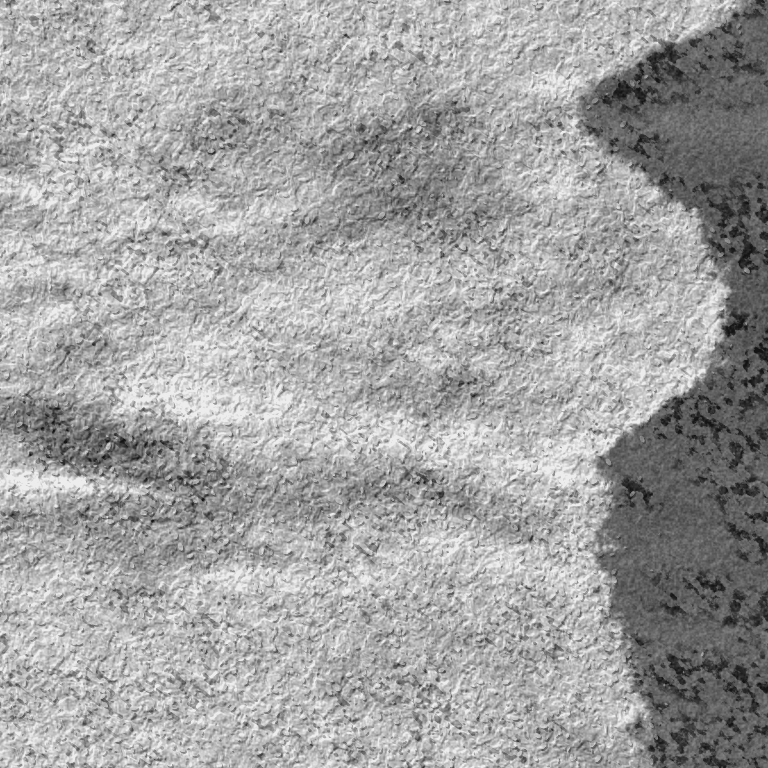
Reproduce this texture procedurally as a WebGL 1 fragment shader.

```glsl
precision highp float;
uniform vec2 u_resolution;

const float PLASTER_TONE = 0.745;
const float DAMP_TONE = 0.395;
const float STAIN_GAIN = 0.9;
const float STREAK_GAIN = 0.42;
const float RELIEF_GAIN = 0.17;
const float GRAIN_GAIN = 0.24;
const float CHIP_SCALE = 80.0;
const vec2 LIGHT_STEP = vec2(-0.0009, 0.0011);
const mat2 TURN = mat2(0.8, 0.6, -0.6, 0.8);

float hash(vec2 p) {
  vec3 q = fract(vec3(p.xyx) * 0.1031);
  q += dot(q, q.yzx + 33.33);
  return fract((q.x + q.y) * q.z);
}

float noise(vec2 p) {
  vec2 i = floor(p), f = fract(p);
  f = f * f * (3.0 - 2.0 * f);
  return mix(mix(hash(i), hash(i + vec2(1.0, 0.0)), f.x),
             mix(hash(i + vec2(0.0, 1.0)), hash(i + vec2(1.0, 1.0)), f.x), f.y);
}

float fbm(vec2 p) {
  float sum = 0.0, gain = 0.5;
  for (int i = 0; i < 4; i++) {
    sum += gain * noise(p);
    p = 2.0 * TURN * p + 17.3;
    gain *= 0.5;
  }
  return sum / 0.9375;
}

// Stretched noise that keeps its direction in every octave
float fibers(vec2 p) {
  return 0.45 * noise(p) + 0.33 * noise(p * 2.1 + 7.7) + 0.22 * noise(p * 4.3 + 3.1);
}

// Horizontal position of the damp boundary at height v
float dampEdge(float v) {
  float x = mix(0.842, 0.787, smoothstep(0.06, 0.25, v));
  x = mix(x, 0.932, smoothstep(0.40, 0.54, v));
  x = mix(x, 0.757, smoothstep(0.66, 0.86, v));
  return mix(x, 0.965, smoothstep(0.865, 1.01, v));
}

// Soft elliptical stain; slope tilts its long axis
float stain(vec2 p, vec2 center, vec2 radius, float slope) {
  vec2 d = p - center;
  d.y -= slope * d.x;
  d /= radius;
  return exp(-dot(d, d));
}

// Flaky plateaus with crisp rims
float flakeHeight(vec2 p) {
  p += 0.007 * vec2(noise(p * 60.0), noise(p * 60.0 + 31.7));
  vec2 q = TURN * p;
  return smoothstep(0.38, 0.66, noise(q * 105.0))
       + 0.8 * smoothstep(0.32, 0.68, noise(TURN * q * 200.0 + 9.0))
       + 0.6 * noise(p * 350.0);
}

// Scattered chips: x is the lit face, y the cast shadow
vec2 chips(vec2 p) {
  vec2 g = p * CHIP_SCALE, home = floor(g), result = vec2(0.0);
  for (int j = -1; j <= 1; j++) {
    for (int i = -1; i <= 1; i++) {
      vec2 cell = home + vec2(float(i), float(j));
      vec2 center = cell + vec2(hash(cell), hash(cell + 71.0));
      vec2 at = center / CHIP_SCALE;
      float past = at.x - dampEdge(at.y);
      float density = past > 0.0 ? 0.4 * exp(-past * 32.0)
                                 : mix(0.55, 0.2, smoothstep(0.2, 0.7, at.y));
      float present = step(hash(cell + 13.0), density);
      float angle = 6.2832 * hash(cell + 29.0);
      float c = cos(angle), s = sin(angle);
      float size = mix(0.12, 0.44, pow(hash(cell + 47.0), 2.0));
      mat2 spin = mat2(c, -s, s, c);
      vec2 d = spin * (g - center), e = spin * (g - center - vec2(0.15, -0.18));
      float face = length(d * vec2(1.0, 1.7)) - size;
      float shade = length(e * vec2(1.0, 1.7)) - size;
      result = max(result, present * vec2(smoothstep(0.07, -0.07, face),
                                          smoothstep(0.09, -0.07, shade)));
    }
  }
  return vec2(result.x, result.y * (1.0 - result.x));
}

// Broad light and dark areas of the plaster
float stains(vec2 p) {
  float t = -0.36 * stain(p, vec2(0.08, 0.445), vec2(0.14, 0.045), -0.3);
  t -= 0.20 * stain(p, vec2(0.27, 0.345), vec2(0.26, 0.06), 0.03);
  t -= 0.20 * stain(p, vec2(0.22, 0.265), vec2(0.06, 0.03), 0.2);
  t -= 0.17 * stain(p, vec2(0.52, 0.49), vec2(0.15, 0.04), -0.2);
  t -= 0.14 * stain(p, vec2(0.45, 0.83), vec2(0.25, 0.045), 0.15);
  t -= 0.15 * stain(p, vec2(0.55, 0.75), vec2(0.12, 0.07), 0.2);
  t -= 0.08 * stain(p, vec2(0.72, 0.68), vec2(0.18, 0.11), 0.0);
  t -= 0.19 * stain(p, vec2(0.64, 0.335), vec2(0.09, 0.03), -0.2);
  t -= 0.22 * stain(p, vec2(0.0, 0.79), vec2(0.03, 0.04), 0.0);
  t -= 0.14 * stain(p, vec2(0.14, 0.55), vec2(0.09, 0.025), -0.15);
  t -= 0.09 * stain(p, vec2(0.57, 0.14), vec2(0.18, 0.06), 0.0);
  t -= 0.20 * stain(p, vec2(0.77, 0.02), vec2(0.08, 0.03), -0.2);
  t += 0.34 * stain(p, vec2(0.10, 0.365), vec2(0.12, 0.018), -0.08);
  t += 0.14 * stain(p, vec2(0.22, 0.485), vec2(0.07, 0.035), -0.2);
  t += 0.11 * stain(p, vec2(0.77, 0.54), vec2(0.17, 0.04), -0.1);
  t += 0.15 * stain(p, vec2(0.34, 0.245), vec2(0.1, 0.02), 0.0);
  t += 0.14 * stain(p, vec2(0.69, 0.885), vec2(0.12, 0.014), 0.08);
  return t + 0.11 * stain(p, vec2(0.6, 0.435), vec2(0.2, 0.022), 0.03);
}

void main() {
  vec2 p = gl_FragCoord.xy / u_resolution;

  // Crumbling damp boundary, softer toward the top
  float past = p.x - dampEdge(p.y) + 0.05 * (fbm(p * 22.0) - 0.5)
             + 0.035 * (fbm(p * 95.0) - 0.5);
  float blur = mix(0.011, 0.022, smoothstep(0.6, 0.95, p.y));
  float damp = smoothstep(-blur, blur, past);

  // Fanning brush streaks, strongest in the middle band
  vec2 brush = vec2(p.x * 5.0, (p.y - 0.7 * p.x * (p.y - 0.5)) * 30.0);
  float band = smoothstep(0.15, 0.35, p.y) * (1.0 - smoothstep(0.8, 0.97, p.y));
  float streak = (fibers(brush + 1.2 * fbm(p * 11.0)) - 0.5) * mix(0.2, 1.0, band);
  vec2 frayed = p + vec2(0.05, 0.035) * (vec2(fbm(p * 13.0), fbm(brush + 5.0)) - 0.5);

  // Fine surface detail
  float relief = flakeHeight(p + LIGHT_STEP) - flakeHeight(p - LIGHT_STEP);
  float grain = 0.6 * noise(p * 430.0) + 0.4 * noise(TURN * p * 240.0) - 0.5;
  float pits = smoothstep(0.62, 0.82, noise(TURN * p * vec2(150.0, 210.0)))
             * smoothstep(0.42, 0.65, fbm(p * 18.0));

  float plaster = PLASTER_TONE + STAIN_GAIN * stains(frayed) + STREAK_GAIN * streak
                + 0.24 * (fbm(p * 48.0) - 0.5) - RELIEF_GAIN * relief
                + GRAIN_GAIN * grain - 0.22 * pits;

  // Damp ground with clustered dark crumbs
  float clusters = smoothstep(0.32, 0.62, fbm(vec2(p.x * 10.0, p.y * 20.0 + p.x * 6.0)));
  float crumbs = smoothstep(0.5, 0.68, fbm(TURN * p * vec2(95.0, 125.0))) * clusters;
  float ground = DAMP_TONE + 0.16 * (fbm(p * vec2(7.0, 18.0)) - 0.5)
               - 0.04 * stain(p, vec2(0.98, 0.63), vec2(0.12, 0.15), 0.0)
               - 0.24 * crumbs - 0.05 * relief + 0.2 * grain;

  float tone = mix(plaster, ground, damp);
  vec2 chip = chips(p);
  tone = mix(tone, tone * 0.68, chip.y);
  tone = mix(tone, mix(0.82, 0.64, damp) - 0.1 * relief + 0.12 * grain, chip.x * 0.6);
  gl_FragColor = vec4(vec3(clamp(tone, 0.08, 0.93)), 1.0);
}
```
